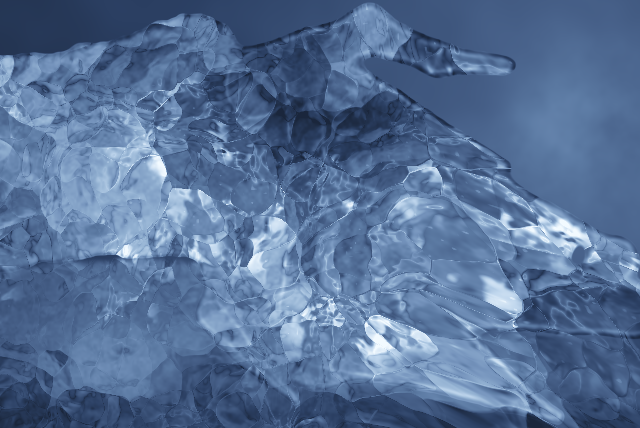
Reproduce this texture procedurally as a WebGL 1 fragment shader.

```glsl
precision highp float;
// Clear blue ice: a lumpy, refracting mass with tapering fingers over a soft dark backdrop.
uniform vec2 u_resolution;

#define WARP 0.13          // swirl of the ice surface
#define LENS_SCALE 6.0     // size of the rounded lumps
#define REFRACTION 0.55    // bending of the inner tones
#define CONTRAST 0.72      // range of the inner tones
#define VEIN_LIGHT 0.24    // bright curved streaks
#define VEIN_DARK 0.16     // dark curved streaks
#define GLINT 0.38         // wet highlights
#define GRAIN 0.045        // fine frost
#define BODY_TONE 0.49     // mean tone of the ice

const vec3 DEEP  = vec3(0.17, 0.25, 0.39);
const vec3 NAVY  = vec3(0.28, 0.38, 0.54);
const vec3 STEEL = vec3(0.36, 0.48, 0.64);
const vec3 SKY   = vec3(0.46, 0.58, 0.74);
const vec3 PALE  = vec3(0.57, 0.69, 0.82);
const vec3 FROST = vec3(0.75, 0.84, 0.93);

float hash(vec2 p) { return fract(sin(dot(p, vec2(127.1, 311.7))) * 43758.5453); }

float noise(vec2 p) {
  vec2 i = floor(p), f = fract(p);
  f = f * f * (3.0 - 2.0 * f);
  return mix(mix(hash(i), hash(i + vec2(1, 0)), f.x),
             mix(hash(i + vec2(0, 1)), hash(i + vec2(1, 1)), f.x), f.y);
}

float fbm(vec2 p) {
  float sum = 0.0, amp = 0.53;
  for (int i = 0; i < 4; i++) {
    sum += amp * noise(p);
    p = mat2(1.6, 1.2, -1.2, 1.6) * p + 7.3;
    amp *= 0.5;
  }
  return sum;
}

// Overlapping rounded domes that meet in crisp creases
float lenses(vec2 p) {
  float top = 0.0;
  for (int j = -1; j <= 1; j++)
    for (int i = -1; i <= 1; i++) {
      vec2 cell = floor(p) + vec2(i, j);
      vec2 center = cell + vec2(hash(cell), hash(cell + 31.7));
      float r = 0.45 + 0.45 * hash(cell + 57.1);
      vec2 d = (p - center) / r;
      top = max(top, r * (1.0 - dot(d, d)));
    }
  return top;
}

float surface(vec2 p) {
  vec2 q = p + WARP * (vec2(fbm(p * 5.0), fbm(p * 5.0 + 17.0)) - 0.5);
  return 0.10 * lenses(q * LENS_SCALE) + 0.035 * lenses(q * LENS_SCALE * 2.2 + 4.0)
       + 0.05 * fbm(q * 10.0);
}

float ridge(float n, float sharpness) { return pow(1.0 - abs(2.0 * n - 1.0), sharpness); }

// Tone inside the ice: refracted noise, streaks, highlights and frost
float iceTone(vec2 p) {
  vec2 e = vec2(0.003, 0.0);
  float h = surface(p);
  vec2 slope = vec2(surface(p + e.xy) - h, surface(p + e.yx) - h) / e.x;
  slope /= 1.0 + 0.3 * length(slope);
  vec2 bent = slope * REFRACTION;
  float patchy = smoothstep(0.35, 0.7, noise(p * 7.0 + 3.0));
  float tone = BODY_TONE + CONTRAST * (fbm(p * 6.0 + bent) - 0.5);
  tone += 0.045 * dot(slope, vec2(-0.45, 0.9));
  tone += VEIN_LIGHT * patchy * ridge(noise(p * 10.0 + bent * 1.3 + 20.0), 9.0);
  tone -= VEIN_DARK * ridge(noise(p * 8.0 + bent * 1.5 + 41.0), 7.0);
  tone += GLINT * patchy * smoothstep(0.74, 0.92, noise(p * 20.0 + bent * 1.6));
  tone += GRAIN * (noise(p * 130.0) + noise(p * 70.0) - 1.0);
  return tone + 0.12 * patchy * smoothstep(0.86, 0.97, noise(p * 95.0 + 8.0));
}

float taper(vec2 p, vec2 a, vec2 b, float ra, float rb) {
  vec2 ab = b - a;
  float t = clamp(dot(p - a, ab) / dot(ab, ab), 0.0, 1.0);
  return length(p - a - ab * t) - mix(ra, rb, t);
}

float join(float a, float b) {
  float k = max(0.03 - abs(a - b), 0.0) / 0.03;
  return min(a, b) - k * k * 0.0075;
}

float mass(vec2 p) {
  float d = taper(p, vec2(-0.1, 0.62), vec2(0.55, 0.65), 0.25, 0.24);
  d = join(d, taper(p, vec2(0.22, 0.78), vec2(0.45, 0.82), 0.13, 0.14));
  return join(d, taper(p, vec2(0.69, 0.60), vec2(0.72, 0.33), 0.23, 0.24));
}

float fingers(vec2 p) {
  float d = taper(p, vec2(0.60, 0.80), vec2(0.86, 0.93), 0.09, 0.05);
  d = join(d, taper(p, vec2(0.86, 0.93), vec2(1.03, 0.86), 0.05, 0.035));
  d = join(d, taper(p, vec2(1.03, 0.86), vec2(1.18, 0.85), 0.035, 0.025));
  d = join(d, taper(p, vec2(0.82, 0.76), vec2(1.18, 0.61), 0.09, 0.018));
  d = join(d, taper(p, vec2(0.85, 0.66), vec2(1.39, 0.44), 0.11, 0.02));
  d = join(d, taper(p, vec2(0.92, 0.50), vec2(1.30, 0.42), 0.07, 0.04));
  d = join(d, length(p - vec2(1.43, 0.39)) - 0.06);
  d = join(d, taper(p, vec2(0.80, 0.38), vec2(1.52, 0.27), 0.15, 0.06));
  d = join(d, taper(p, vec2(0.80, 0.28), vec2(1.30, 0.03), 0.16, 0.015));
  return join(d, taper(p, vec2(0.50, 0.27), vec2(0.69, 0.07), 0.04, 0.015));
}

float glow(vec2 p, vec2 c, float r) { p = (p - c) / r; return exp(-dot(p, p)); }

float ramp(float lo, float hi, float v) { return clamp((v - lo) / (hi - lo), 0.0, 1.0); }

vec3 palette(float v) {
  vec3 c = mix(DEEP * 0.6, DEEP, ramp(0.12, 0.25, v));
  c = mix(c, NAVY, ramp(0.25, 0.38, v));
  c = mix(c, STEEL, ramp(0.38, 0.48, v));
  c = mix(c, SKY, ramp(0.48, 0.58, v));
  c = mix(c, PALE, ramp(0.58, 0.69, v));
  c = mix(c, FROST, ramp(0.69, 0.84, v));
  return mix(c, vec3(0.95, 0.98, 1.0), ramp(0.84, 1.05, v));
}

void main() {
  vec2 p = gl_FragCoord.xy / u_resolution.y;
  // Stretch the ice along the fingers on the right
  vec2 along = vec2(0.87, -0.49);
  float pull = 0.5 * smoothstep(0.75, 1.2, p.x);
  float ice = iceTone(p - along * dot(p - vec2(0.9, 0.5), along) * pull);

  // Blurred backdrop
  float tone = mix(0.22, 0.36, smoothstep(0.3, 1.2, p.x + 0.4 * (1.0 - p.y)));
  tone += 0.12 * (fbm(p * 3.0) - 0.5) + 0.2 * glow(p, vec2(1.37, 0.68), 0.2) * fbm(p * 9.0);

  // Shaded frosty sheet below
  float rim = mix(0.39, 0.22, smoothstep(0.5, 1.0, p.x)) + 0.08 * (fbm(p * 6.0) - 0.5);
  float sheet = mix(0.36, ice - 0.06, 0.65) + 0.07 * glow(p, vec2(0.25, 0.2), 0.17);
  sheet -= 0.10 * smoothstep(0.14, 0.0, p.y) + 0.07 * glow(p, vec2(0.3, 0.36), 0.12);
  tone = mix(tone, sheet, smoothstep(0.012, -0.012, p.y - rim));

  // Ice body with outlined edges
  vec2 wob = p + 0.025 * (vec2(fbm(p * 8.0), fbm(p * 8.0 + 5.0)) - 0.5);
  float arms = fingers(wob);
  float d = join(mass(wob) + 0.05 * (fbm(p * 9.0) - 0.5), arms);
  float body = ice + 0.05 * smoothstep(0.6, 0.2, p.x) - 0.10 * glow(p, vec2(0.75, 0.73), 0.17);
  body += 0.12 * glow(p, vec2(0.95, 0.5), 0.08) - 0.07 * smoothstep(0.8, 0.95, p.y) * step(0.6, p.x);
  body += 0.16 * noise(p * 14.0) * glow(vec2(arms, 0.0), vec2(-0.014, 0.0), 0.005);
  body -= 0.12 * glow(vec2(d, 0.0), vec2(-0.003, 0.0), 0.005);
  tone = mix(tone, body, smoothstep(0.002, -0.002, d));

  gl_FragColor = vec4(palette(tone), 1.0);
}
```
